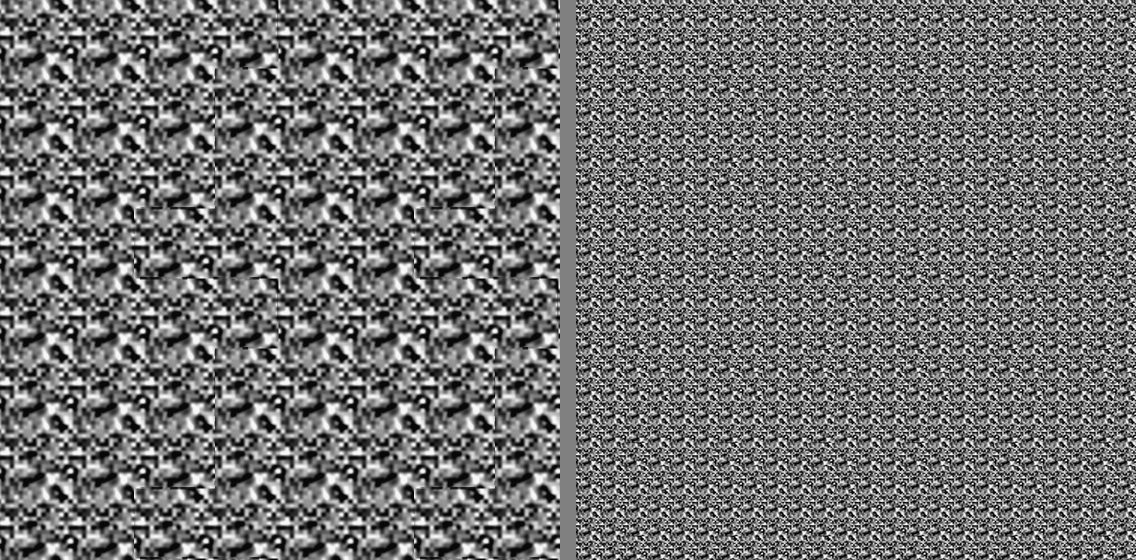
Left: one tile. Right: repeated 3 by 3.
Write a WebGL 1 fragment shader that draws this pattern.

```glsl
precision highp float;
// Grey grain: one 8 by 8 cell patch of wrapping value noise, marked by soft strokes
// and a ring, repeats in a 2 by 2 arrangement of blocks four patches wide and high.
// Each block is 31 cells wide, so every row of patches slips one cell at a seam.

uniform vec2 u_resolution;

const float PATCH = 8.0;                 // cells along a patch side
const vec2 BLOCK = vec2(31.0, 32.0);     // cells in one block
const float BLOCKS = 2.0;                // blocks across and down
const float SEAM_INSET = 0.006;          // keeps seams off the canvas border

float hash(vec2 p, float seed) {
  vec3 q = fract(vec3(p.xyx + seed) * vec3(0.1031, 0.1030, 0.0973));
  q += dot(q, q.yzx + 33.33);
  return fract((q.x + q.y) * q.z);
}

// Value noise that wraps after the given number of lattice steps.
float wrapNoise(vec2 p, vec2 period, float seed) {
  vec2 i = floor(p);
  vec2 f = fract(p);
  f = f * f * (3.0 - 2.0 * f);
  vec2 a = mod(i, period);
  vec2 b = mod(i + 1.0, period);
  float low = mix(hash(a, seed), hash(vec2(b.x, a.y), seed), f.x);
  float high = mix(hash(vec2(a.x, b.y), seed), hash(b, seed), f.x);
  return mix(low, high, f.y);
}

// Shortest offset from a centre inside the repeating patch.
vec2 wrapOffset(vec2 p, vec2 centre) {
  return mod(p - centre + 0.5 * PATCH, PATCH) - 0.5 * PATCH;
}

// Soft stroke reaching from -reach to +reach around its centre.
float stroke(vec2 p, vec2 centre, vec2 reach, float width) {
  vec2 d = wrapOffset(p, centre);
  float t = clamp(dot(d, reach) / dot(reach, reach), -1.0, 1.0);
  d -= t * reach;
  return exp(-dot(d, d) / (width * width));
}

// Fine grain, fading into diagonal streaks in the lower part of the patch.
float grain(vec2 p) {
  float fine = wrapNoise(p * 2.0, vec2(2.0 * PATCH), 17.0);
  vec2 diagonal = vec2(p.x + p.y, 0.5 * (p.x - p.y));
  float streaks = wrapNoise(diagonal, vec2(PATCH, 0.5 * PATCH), 5.0);
  vec2 d = wrapOffset(p, vec2(4.8, 7.6));
  float calm = 0.75 * exp(-dot(d, d) / 4.5);
  return 0.5 + 1.22 * (mix(fine, streaks, calm) - 0.5);
}

float patchTone(vec2 p) {
  float tone = grain(p);
  // Dark strokes
  tone -= 0.50 * stroke(p, vec2(3.6, 7.3), vec2(1.0, -0.7), 0.28);
  tone -= 0.60 * stroke(p, vec2(6.75, 8.3), vec2(0.45, 0.7), 0.33);
  tone -= 0.50 * stroke(p, vec2(4.2, 4.1), vec2(0.6, 0.05), 0.36);
  // Light strokes
  tone += 0.50 * stroke(p, vec2(5.8, 7.0), vec2(0.25, 0.4), 0.40);
  tone += 0.40 * stroke(p, vec2(5.2, 8.6), vec2(0.2, 0.5), 0.28);
  // Ring with a light heart
  float r = length(wrapOffset(p, vec2(0.0, 6.1)));
  float rim = (r - 0.62) / 0.27;
  tone -= 0.55 * exp(-rim * rim);
  tone += 0.45 * exp(-r * r / 0.09);
  return tone;
}

// One cell of slip beyond the seam; the seam lies further left in lower rows.
float slip(vec2 cell) {
  float row = mod(floor(cell.y / PATCH), 4.0);
  float seam = BLOCK.x - 7.0 * step(1.0, row) - 9.0 * step(3.0, row);
  return step(seam, cell.x);
}

// Broken dark dashes where neighbouring rows slip differently.
float seamDashes(vec2 cell) {
  vec2 e = vec2(0.0, 0.13);
  float across = abs(slip(cell + e) - slip(cell - e));
  float along = abs(slip(cell + e.yx) - slip(cell - e.yx));
  float broken = smoothstep(0.45, 0.65, wrapNoise(cell * 1.5, 1.5 * BLOCK.yy, 41.0));
  return broken * max(across, 0.4 * along);
}

float shade(vec2 uv) {
  vec2 down = vec2(uv.x, 1.0 - uv.y);
  vec2 cell = fract(down * BLOCKS + SEAM_INSET) * BLOCK;
  float tone = patchTone(cell + vec2(slip(cell), 0.0));
  return clamp(tone, 0.03, 0.97) * (1.0 - 0.8 * seamDashes(cell));
}

void main() {
  // Four samples per pixel smooth the seams.
  float tone = 0.0;
  for (int j = 0; j < 2; j++) {
    for (int i = 0; i < 2; i++) {
      vec2 shift = 0.5 * vec2(float(i), float(j)) - 0.25;
      tone += 0.25 * shade((gl_FragCoord.xy + shift) / u_resolution);
    }
  }
  gl_FragColor = vec4(vec3(tone), 1.0);
}
```
